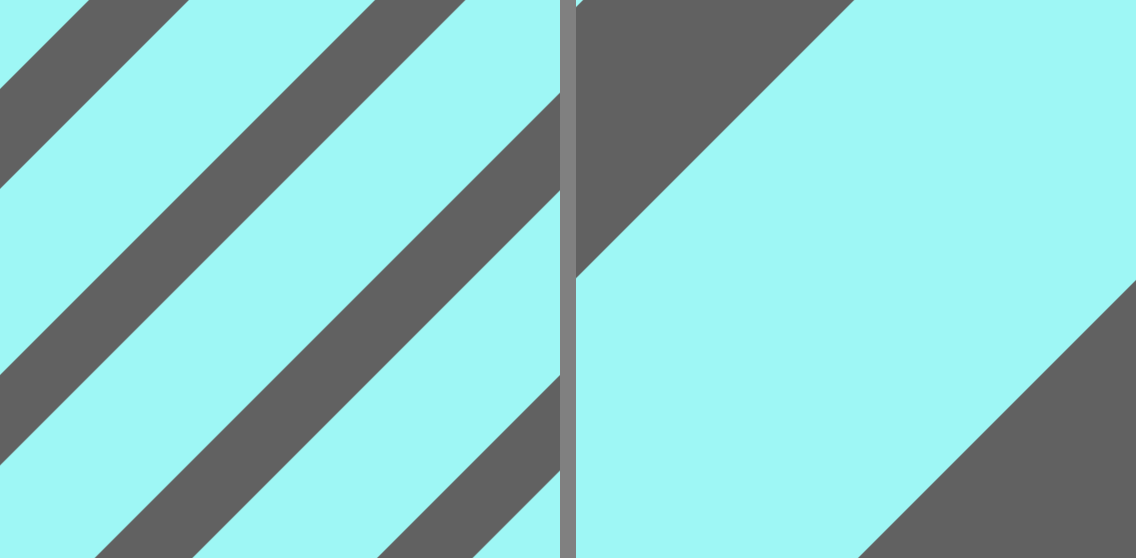
Left: the whole. Right: its middle third, enlarged.
Give the GLSL for this pattern, as a Shadertoy shader.

```glsl
// Broad grey diagonal stripes on a flat pale cyan ground, rising to the right.
// The distance from the top left corner, summed along both axes, is folded into
// repeats; layered sines vary the width of each stripe a little.

const vec3 GROUND_COLOR = vec3(0.62, 0.97, 0.96);
const vec3 STRIPE_COLOR = vec3(0.38);

// Lengths are fractions of the canvas width, measured along an edge
const float STRIPE_PERIOD = 0.5023;
const float FIRST_CENTER  = 0.2481;
const float STRIPE_WIDTH  = 0.1712;
const float FAST_VARIATION = 0.0052;
const float SLOW_VARIATION = 0.0050;
const float SLOW_PHASE     = 1.166;
const float EDGE_SOFTNESS  = 1.3;   // in output pixels
const float PI = 3.14159;

// Width of one stripe, given its index from the top left
float stripeWidth(float index) {
    return STRIPE_WIDTH
         + FAST_VARIATION * cos(PI * index)
         + SLOW_VARIATION * cos(0.5 * PI * index + SLOW_PHASE);
}

// Signed distance to the nearest stripe along an axis, negative inside
float stripeDistance(float diagonal) {
    float position = (diagonal - FIRST_CENTER) / STRIPE_PERIOD;
    float index = floor(position + 0.5);
    float offset = (position - index) * STRIPE_PERIOD;
    return abs(offset) - 0.5 * stripeWidth(index);
}

void mainImage(out vec4 fragColor, in vec2 fragCoord) {
    // Diagonal coordinate, zero at the top left corner
    vec2 fromTopLeft = vec2(fragCoord.x, iResolution.y - fragCoord.y) / iResolution.x;
    float diagonal = fromTopLeft.x + fromTopLeft.y;

    // Smooth coverage of the stripe
    float softness = EDGE_SOFTNESS / iResolution.x;
    float coverage = 1.0 - smoothstep(-softness, softness, stripeDistance(diagonal));

    fragColor = vec4(mix(GROUND_COLOR, STRIPE_COLOR, coverage), 1.0);
}
```
